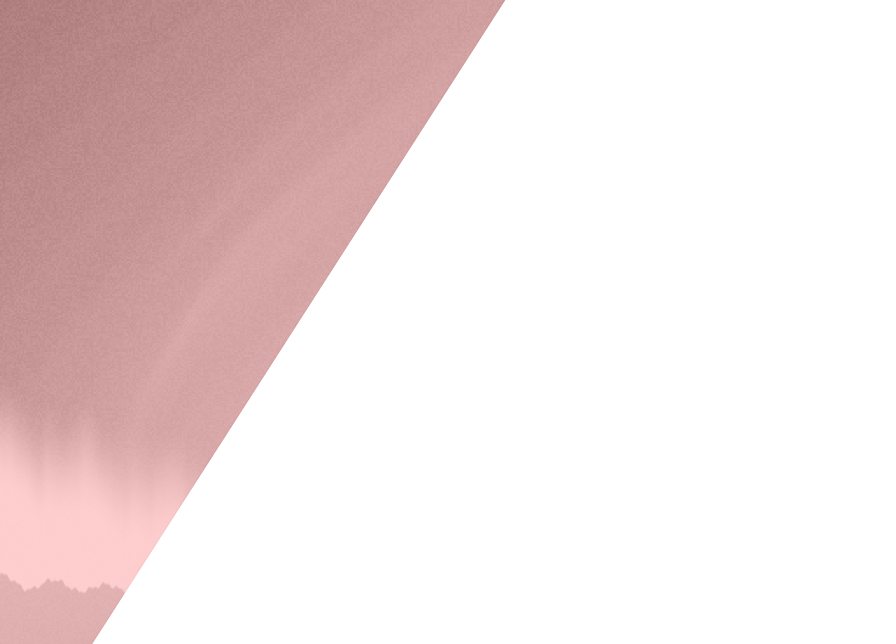
This background is drawn by a Shadertoy shader. Its source:

```glsl
const vec3 PAPER = vec3(1.0);
const float TAU = 6.2831853;

float hash(vec2 cell) {
    vec3 q = fract(vec3(cell.xyx) * 0.1031);
    q += dot(q, q.yzx + 33.33);
    return fract((q.x + q.y) * q.z);
}

float bell(float x, float width) {
    return exp(-x * x / (width * width));
}

float layeredSines(vec2 p) {
    float sum = 0.0;
    float amp = 0.5;
    for (int i = 0; i < 4; i++) {
        sum += amp * sin(p.x + 1.3 * sin(p.y + float(i)));
        p = mat2(1.7, 0.3, -0.4, 1.5) * p + 1.9;
        amp *= 0.55;
    }
    return sum;
}

// Rosy duotone: one brightness value drives all channels
vec3 roseTone(float tone) {
    return vec3(tone, tone - 0.19, tone - 0.188);
}

// Faint wisps that fan upward and to the right
float wisps(vec2 uv) {
    float lift = uv.y - 0.36;
    float across = uv.x - 0.15 - 0.36 * lift - 0.45 * lift * lift;
    float band = bell(across, 0.075) * bell(uv.y - 0.58, 0.26);
    float strands = layeredSines(vec2(across * 55.0, uv.y * 5.0));
    return band * (0.025 + 0.012 * strands) + 0.006 * strands;
}

float horizonGlow(vec2 uv) {
    float streaks = layeredSines(vec2(uv.x * 70.0, uv.y * 4.0));
    float top = 0.41 - 0.4 * uv.x + 0.025 * streaks;
    return 1.0 - smoothstep(top - 0.19, top, uv.y);
}

float ridgeHeight(float x) {
    float bumps = 0.011 * exp(-5.0 * x) * cos(TAU * (x - 0.003) / 0.058);
    float detail = 0.0025 * sin(x * 390.0) + 0.0015 * sin(x * 830.0 + 1.0);
    return 0.097 - 0.09 * x + bumps + detail;
}

float skyTone(vec2 uv) {
    float tone = 0.68 + 0.24 * uv.x + 0.16 * (1.0 - uv.y) + wisps(uv);
    return mix(tone, 0.995, horizonGlow(uv));
}

// Fine film grain on a grid of canvas-sized cells, weaker in the light
float grain(vec2 uv, float tone) {
    float fine = hash(floor(uv * vec2(512.0, 368.0))) - 0.5;
    return fine * mix(0.045, 0.006, smoothstep(0.7, 0.98, tone));
}

void mainImage(out vec4 fragColor, in vec2 fragCoord) {
    vec2 uv = fragCoord / iResolution.xy;

    // Sky above, muted ground below the ragged ridge
    float tone = skyTone(uv);
    float groundTone = 0.885 - 0.15 * (0.09 - uv.y);
    float sky = smoothstep(-0.003, 0.003, uv.y - ridgeHeight(uv.x));
    tone = mix(groundTone, tone, sky);
    tone += grain(uv, tone);

    // Slanted cut to the plain paper
    float cut = uv.x - mix(0.103, 0.564, uv.y);
    float soft = 0.7 / iResolution.x;
    tone -= 0.03 * bell(cut, 0.0015);
    vec3 color = mix(roseTone(tone), PAPER, smoothstep(-soft, soft, cut));
    fragColor = vec4(color, 1.0);
}
```
